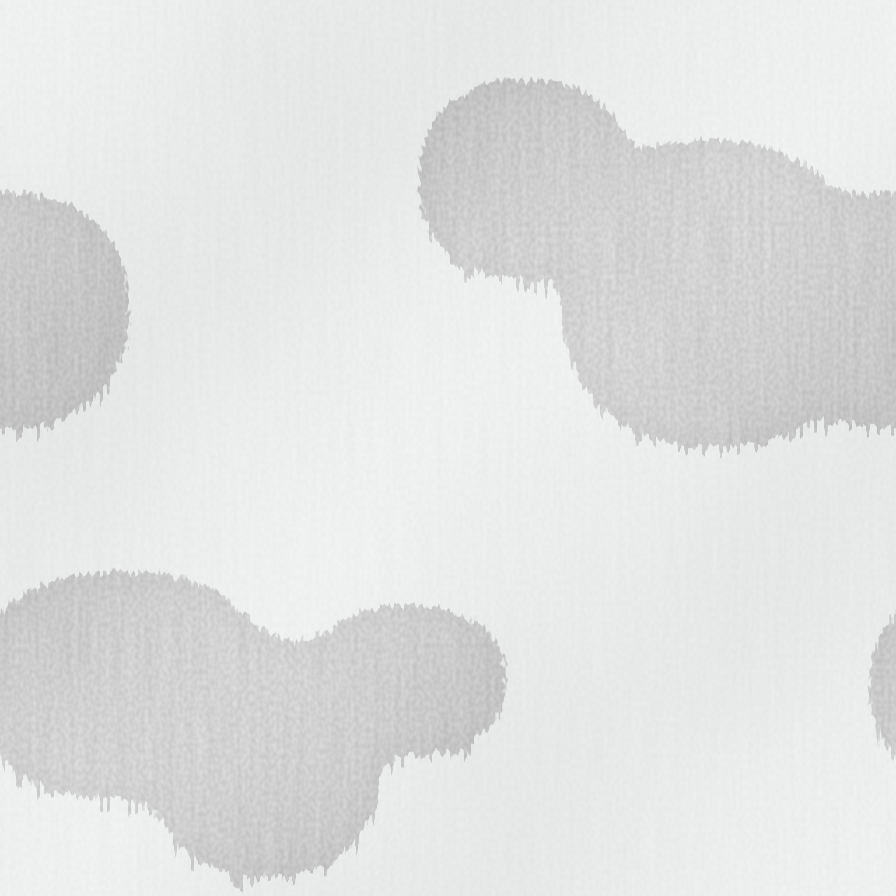
Reproduce this pattern procedurally as a Shadertoy shader.

```glsl
// Soft grey cloud patches on pale brushed fur, with hanging strands and a diagonal sheen.

const float TAU = 6.28319;
const vec3 PALE_FUR = vec3(0.920, 0.927, 0.926);
const vec3 GREY_FUR = vec3(0.802, 0.802, 0.802);

vec2 hash2(vec2 cell) {
    vec3 q = fract(cell.xyx * vec3(0.1031, 0.1030, 0.0973));
    q += dot(q, q.yzx + 33.33);
    return fract((q.xx + q.yz) * q.zy);
}

// Slope of one lattice corner; corners wrap after the given repeats.
float corner(vec2 cell, vec2 offset, vec2 f, vec2 repeats) {
    float angle = TAU * hash2(mod(cell + offset, repeats) + repeats.yx).x;
    return dot(vec2(cos(angle), sin(angle)), f - offset);
}

// Tiling gradient noise, about -0.7 to 0.7.
float gradientNoise(vec2 uv, vec2 repeats) {
    vec2 cell = floor(uv * repeats);
    vec2 f = fract(uv * repeats);
    vec2 s = f * f * f * (f * (f * 6.0 - 15.0) + 10.0);
    vec2 e = vec2(1.0, 0.0);
    return mix(mix(corner(cell, e.yy, f, repeats), corner(cell, e.xy, f, repeats), s.x),
               mix(corner(cell, e.yx, f, repeats), corner(cell, e.xx, f, repeats), s.x), s.y);
}

// Random length per strand column, 0 to 1, with softened column sides.
float strandLength(float x, float columns) {
    float column = floor(x * columns);
    float here = hash2(vec2(mod(column, columns), 7.0)).x;
    float next = hash2(vec2(mod(column + 1.0, columns), 7.0)).x;
    return mix(here, next, smoothstep(0.3, 0.7, fract(x * columns)));
}

float smoothMin(float a, float b, float k) {
    float h = max(k - abs(a - b), 0.0) / k;
    return min(a, b) - h * h * k * 0.25;
}

// Slightly squared ellipse on the wrapped canvas.
float lobe(vec2 uv, vec2 centre, vec2 radii) {
    vec2 q = abs(fract(uv - centre + 0.5) - 0.5) / radii;
    float power = 2.25;
    float len = pow(pow(q.x, power) + pow(q.y, power), 1.0 / power);
    return (len - 1.0) * min(radii.x, radii.y);
}

// Three lobes along a span; the middle one sags and the outer ones are stretched.
float cloud(vec2 uv, vec2 middle, vec2 halfSpan, float sag, vec3 sizes, float stretch) {
    float d = 1.0;
    for (int i = 0; i < 3; i++) {
        float t = float(i) - 1.0;
        vec2 centre = middle + halfSpan * t - vec2(0.0, sag * (1.0 - abs(t)));
        vec2 radii = sizes[i] * vec2(mix(1.0, stretch, abs(t)), 1.0);
        d = smoothMin(d, lobe(uv, centre, radii), 0.04);
    }
    return d;
}

float patches(vec2 uv) {
    float upper = cloud(uv, vec2(0.795, 0.732), vec2(0.209, -0.073), 0.055,
                        vec3(0.109, 0.169, 0.129), 1.08);
    float lower = cloud(uv, vec2(0.296, 0.243), vec2(0.160, 0.003), 0.087,
                        vec3(0.124, 0.128, 0.081), 1.33);
    return min(upper, lower);
}

// Patch outline: small notches on top, longer strands hanging below.
float furryPatches(vec2 uv) {
    float strand = strandLength(uv.x, 256.0);
    float notch = 0.007 * strand * strand;
    float hang = 0.005 + 0.020 * strand * strand * strand;
    float d = min(patches(uv + vec2(0.0, notch)), patches(uv + vec2(0.0, hang)));
    return d + 0.006 * gradientNoise(uv, vec2(256.0, 110.0));
}

void mainImage(out vec4 fragColor, in vec2 fragCoord) {
    vec2 uv = fragCoord / iResolution.xy;

    // Broad diagonal sheen, gently bent.
    float bend = 0.12 * gradientNoise(uv, vec2(3.0, 3.0));
    float sheen = cos(TAU * (uv.x - uv.y + bend));
    sheen += 0.5 * gradientNoise(uv, vec2(5.0, 4.0));

    // Long vertical fibres broken up by fine speckle.
    float fibres = gradientNoise(uv, vec2(170.0, 9.0));
    float speckle = gradientNoise(uv, vec2(230.0, 170.0));
    float grain = 0.6 * fibres + speckle;

    float d = furryPatches(uv);
    float softness = max(1.0 / iResolution.y, 0.0014);
    float inside = 1.0 - smoothstep(-softness, softness, d);
    float rim = smoothstep(-0.035, 0.0, d);

    vec3 pale = PALE_FUR + 0.015 * sheen + 0.016 * grain;
    vec3 grey = GREY_FUR + 0.028 * sheen + 0.055 * grain - 0.015 * rim;
    fragColor = vec4(mix(pale, grey, inside), 1.0);
}
```
